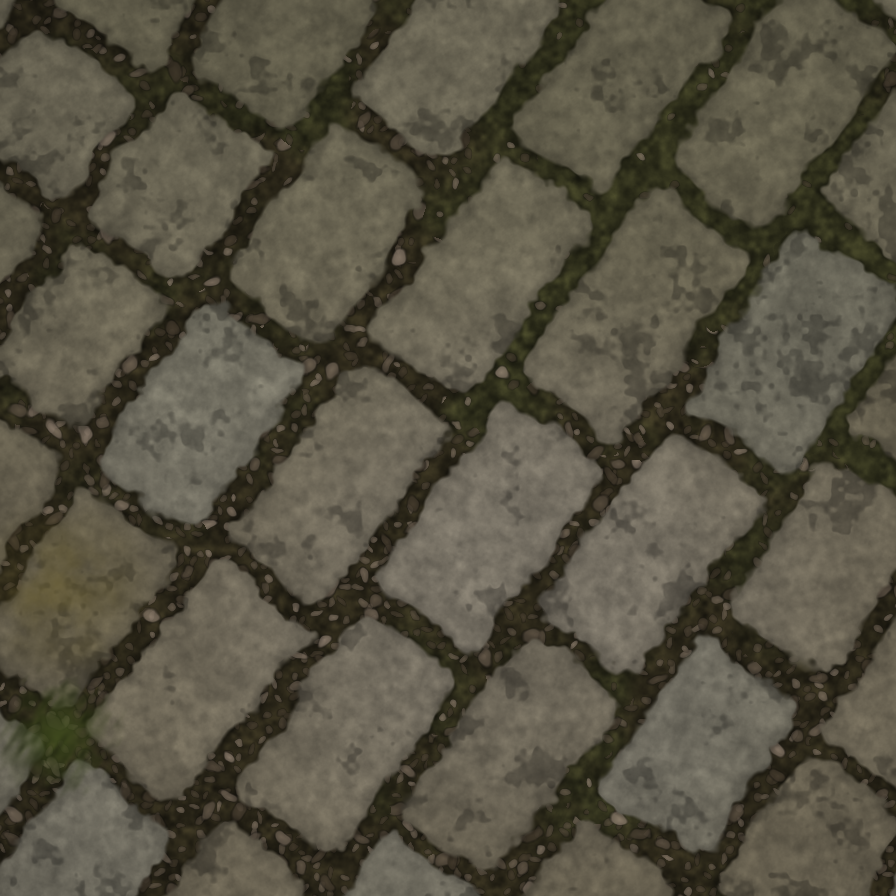
This texture is drawn by a WebGL 1 fragment shader. Its source:

```glsl
precision highp float;
// Worn cobblestones in slanted courses, with mossy joints full of grit and leaf scraps.
uniform vec2 u_resolution;

const float COURSE_WIDTH = 0.167;
const vec3 SOIL = vec3(0.165, 0.148, 0.095);
const vec3 MOSS = vec3(0.190, 0.190, 0.110);
const vec3 BROWN_STONE = vec3(0.405, 0.378, 0.312);
const vec3 OLIVE_STONE = vec3(0.398, 0.380, 0.305);
const vec3 GREY_STONE = vec3(0.440, 0.418, 0.375);
const vec3 COOL_STONE = vec3(0.455, 0.460, 0.430);
const vec3 GRIT_DARK = vec3(0.250, 0.215, 0.165);
const vec3 GRIT_LIGHT = vec3(0.560, 0.500, 0.440);

float hash(vec2 p) {
  return fract(sin(dot(p, vec2(127.1, 311.7))) * 43758.5453);
}

vec2 hash2(vec2 p) {
  return vec2(hash(p), hash(p + 37.3));
}

float noise(vec2 p) {
  vec2 i = floor(p), f = fract(p);
  f = f * f * (3.0 - 2.0 * f);
  return mix(mix(hash(i), hash(i + vec2(1.0, 0.0)), f.x),
             mix(hash(i + vec2(0.0, 1.0)), hash(i + 1.0), f.x), f.y);
}

mat2 rotation(float a) {
  return mat2(cos(a), sin(a), -sin(a), cos(a));
}

float fbm(vec2 p) {
  float sum = 0.0, amp = 0.5;
  for (int i = 0; i < 4; i++) {
    sum += amp * noise(p);
    p = rotation(0.65) * p * 2.03 + 11.7;
    amp *= 0.5;
  }
  return sum / 0.9375;
}

// Noise offset centred on zero, for roughening outlines.
vec2 wobble(vec2 p) {
  return vec2(noise(p), noise(p + 50.0)) - 0.5;
}

float roundedBox(vec2 p, vec2 halfSize, float radius) {
  vec2 d = abs(p) - halfSize + radius;
  return length(max(d, 0.0)) + min(max(d.x, d.y), 0.0) - radius;
}

// Canvas position to (across the courses, along the courses).
vec2 toPaving(vec2 p) {
  p -= vec2(0.547, 0.414);
  return vec2(dot(p, vec2(0.82, -0.57)), dot(p, vec2(0.57, 0.82)));
}

// Signed distance to the stone in this cell; id receives course and stone number.
float stoneDistance(vec2 q, out vec2 id) {
  q += 0.016 * wobble(q * 19.0) + 0.011 * wobble(q * 47.0) + 0.007 * wobble(q * 110.0);
  float course = floor(q.x / COURSE_WIDTH + 0.5);
  float pitch = max(0.17, 0.285 - 0.009 * course * course);
  float along = q.y - 0.066 * course - 0.012 * course * course;
  id = vec2(course, floor(along / pitch + 0.5));
  vec2 local = vec2(q.x - course * COURSE_WIDTH, along - id.y * pitch);
  vec2 r = hash2(id + 5.0) - 0.5;
  vec2 halfSize = vec2(0.069, 0.5 * pitch - 0.015) + vec2(0.008, 0.010) * r;
  local = rotation(0.09 * r.y) * local;
  local.x += 0.07 * r.x * local.y;
  return roundedBox(local, halfSize, 0.018);
}

vec3 stoneColor(vec2 p, vec2 id, float d) {
  vec2 r = hash2(id + 21.0);
  float pale = 1.0 - smoothstep(0.08, 0.45, length(p - vec2(0.58, 0.32)));
  vec3 c = mix(BROWN_STONE, OLIVE_STONE, smoothstep(0.3, 0.9, p.y));
  c = mix(c, GREY_STONE, clamp(0.6 * pale + 0.5 * (r.x - 0.4), 0.0, 1.0));
  c = mix(c, COOL_STONE, step(0.78, r.y) * 0.4);
  c *= 0.96 + 0.08 * r.x;
  // Broad mottling, then two sizes of grain
  c *= 0.86 + 0.28 * fbm(p * 30.0 + id * 7.0);
  c *= 0.82 + 0.36 * fbm(rotation(0.5) * p * 95.0);
  // Ragged dark pits and stained rims
  float pit = fbm(p * 21.0 + id * 3.0 + 40.0) + 0.25 * (noise(p * 130.0) - 0.5);
  c *= 1.0 - 0.24 * smoothstep(0.62, 0.74, pit);
  return c * mix(0.86, 1.0, smoothstep(0.0, 0.014, -d));
}

// Grit chips: rgb colour and coverage.
vec4 grit(vec2 p, float scale, float density) {
  vec2 cell = floor(p * scale), f = fract(p * scale);
  vec4 chip = vec4(0.0);
  for (int y = -1; y <= 1; y++) {
    for (int x = -1; x <= 1; x++) {
      vec2 o = vec2(float(x), float(y));
      vec2 r = hash2(cell + o), s = hash2(cell + o + 71.0);
      vec2 v = rotation(6.283 * s.y) * (f - o - 0.15 - 0.7 * r);
      v += 0.18 * wobble(p * scale * 2.6);
      float d = length(v / vec2(0.32 + 0.28 * r.y, 0.20 + 0.16 * r.x));
      float cover = (1.0 - smoothstep(0.65, 1.1, d)) * step(s.x, density);
      float light = hash(cell + o + 13.0);
      vec3 tint = mix(GRIT_DARK, GRIT_LIGHT, light * light) * (1.1 - 0.3 * d);
      chip = mix(chip, vec4(tint, 1.0), cover);
    }
  }
  return chip;
}

void main() {
  vec2 p = gl_FragCoord.xy / min(u_resolution.x, u_resolution.y);
  vec2 id;
  float d = stoneDistance(toPaving(p), id);

  // Joints: soil, then moss to the upper right and grit to the lower left
  float mossy = smoothstep(0.40, 0.75, fbm(p * 9.0) + 0.35 * (p.x + p.y - 1.0));
  vec3 joint = mix(SOIL, MOSS, mossy);
  joint *= (0.55 + 0.9 * fbm(p * 70.0)) * (0.75 + 0.5 * noise(p * 150.0));
  float density = clamp(0.72 - 0.6 * mossy + 0.25 * (0.5 - p.y), 0.10, 0.80);
  vec4 fine = grit(p, 66.0, density);
  vec4 coarse = grit(p + 3.1, 40.0, density * 0.55);
  joint = mix(joint, fine.rgb, fine.a * 0.65);
  joint = mix(joint, coarse.rgb, coarse.a * 0.80);
  joint *= mix(0.80, 1.0, smoothstep(0.0, 0.010, d));

  vec3 color = mix(stoneColor(p, id, d), joint, smoothstep(-0.003, 0.003, d));

  // Weed tuft and lichen at the lower left
  float blades = noise(rotation(0.6) * p * vec2(150.0, 60.0));
  float tuft = 1.0 - smoothstep(0.01, 0.07, length(p - vec2(0.065, 0.18)) + 0.04 * (blades - 0.5));
  float lichen = 1.0 - smoothstep(0.01, 0.12, length(p - vec2(0.07, 0.34)));
  color = mix(color, vec3(0.22, 0.27, 0.10) * (0.6 + 0.8 * blades), 0.75 * tuft);
  color = mix(color, vec3(0.43, 0.38, 0.17), 0.6 * lichen * fbm(p * 30.0));

  color *= 1.02 - 0.15 * smoothstep(0.35, 0.95, length(p - vec2(0.6, 0.4)));
  gl_FragColor = vec4(color, 1.0);
}
```
